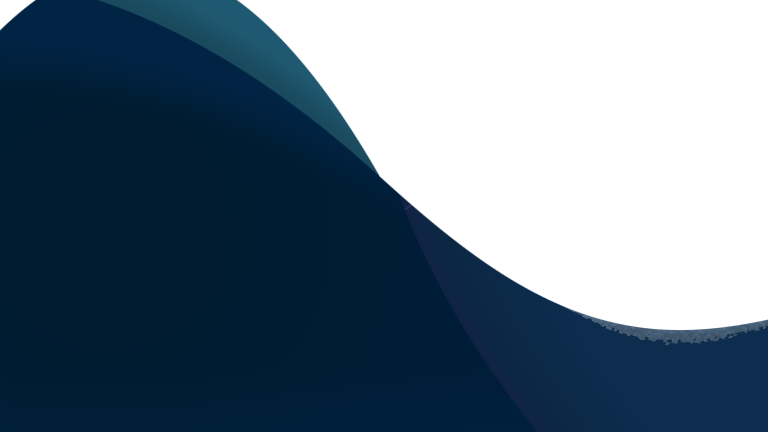
Write a WebGL 2 fragment shader that draws this background.

```glsl
#version 300 es
precision highp float;

#define DEEP vec3(0.0, 0.108, 0.200)
#define NAVY vec3(0.005, 0.142, 0.272)
#define FOLD vec3(0.050, 0.172, 0.305)
#define TEAL vec3(0.118, 0.335, 0.425)
#define FROST vec3(0.34, 0.44, 0.53)
#define CREASE vec3(0.30, 0.20, 0.32)
#define CROSSING vec2(0.880, 0.590)
#define VALLEY vec2(1.574, 0.236)
#define RING_RADIUS 0.099
#define GRAIN_SCALE 140.0
#define FROST_DEPTH 0.034

uniform vec2 u_resolution;
out vec4 outColor;

// Antialiased coverage of the region where d is positive
float cover(float d) {
  return clamp(0.5 + d / max(fwidth(d), 1e-5), 0.0, 1.0);
}

vec2 hash2(vec2 p) {
  vec3 q = fract(p.xyx * vec3(0.1031, 0.1030, 0.0973));
  q += dot(q, q.yzx + 33.33);
  return fract((q.xx + q.yz) * q.zy);
}

// Cellular noise: one random value per nearest feature point
float cellValue(vec2 p) {
  vec2 cell = floor(p);
  float nearest = 8.0, value = 0.0;
  for (int j = -1; j <= 1; j++) {
    for (int i = -1; i <= 1; i++) {
      vec2 id = cell + vec2(i, j);
      vec2 h = hash2(id);
      vec2 d = id + h - p;
      if (dot(d, d) < nearest) {
        nearest = dot(d, d);
        value = fract(h.x * 7.0 + h.y);
      }
    }
  }
  return value;
}

// Upper silhouette: a falling arc joined to a shallow valley
float silhouette(float x) {
  float t = x - CROSSING.x;
  float u = x - VALLEY.x;
  float arc = CROSSING.y - t * (1.75 + 1.55 * t);
  float valley = VALLEY.y + u * u * (0.68 - 0.40 * u - 0.46 * u * u);
  return t < 0.0 ? arc : valley;
}

// Lower edge of the teal ribbon
float ribbonEdge(float x) {
  float t = x - CROSSING.x;
  return CROSSING.y - t * (0.919 + 0.447 * t);
}

void main() {
  vec2 p = gl_FragCoord.xy / u_resolution.y;
  float top = silhouette(p.x);
  float depth = top - p.y;

  // Dark body with a soft blue band above and a dim hollow at the left
  float band = p.y - (0.845 - 0.05 * p.x - 0.28 * p.x * p.x);
  float hollow = exp(-3.5 * dot(p - vec2(0.25, 0.47), p - vec2(0.25, 0.47)));
  vec3 body = DEEP + vec3(0.0, 0.008, 0.022) * (1.0 - hollow);
  body -= vec3(0.0, 0.003, 0.020) * hollow;
  body += vec3(0.0, 0.008, 0.016) * smoothstep(0.16, 0.0, p.y);
  body = mix(body, NAVY, smoothstep(-0.07, 0.09, band));

  // Lighter fold sweeping to the right
  float foldDistance = p.x - (1.243 - 0.80 * p.y + 0.40 * p.y * p.y);
  float foldLight = smoothstep(0.0, 0.28, foldDistance);
  vec3 fold = mix(FOLD - vec3(0.008, 0.022, 0.046), FOLD, foldLight);
  fold += vec3(0.025, -0.012, 0.010) * exp(-foldDistance * foldDistance * 900.0);
  float foldMask = cover(foldDistance);
  vec3 color = mix(body, fold, foldMask);

  // Teal ribbon, shaded along its lower edge
  float ribbonDistance = p.y - ribbonEdge(p.x);
  vec3 ribbon = TEAL * (0.86 + 0.18 * smoothstep(0.0, 0.10, ribbonDistance));
  float ribbonMask = cover(ribbonDistance) * cover(CROSSING.x - p.x);
  color = mix(color, ribbon, ribbonMask);

  // Faint ring around the crossing, visible on both folds
  float ring = abs(length(p - vec2(0.892, 0.604)) - RING_RADIUS);
  float ringMask = 1.0 - smoothstep(0.0008, 0.0034, ring);
  color = mix(color, CREASE, ringMask * (0.55 * foldMask + 0.15 * ribbonMask));

  // Ragged frost beneath the valley rim
  float grain = cellValue(p * GRAIN_SCALE);
  float reach = smoothstep(1.27, 1.54, p.x) * (1.0 - 0.35 * smoothstep(1.58, 1.78, p.x));
  float thickness = FROST_DEPTH * reach * (0.62 + 0.45 * grain);
  float frost = smoothstep(-0.0015, 0.0015, thickness - depth) * smoothstep(0.0, 0.1, reach);
  vec3 frostColor = FROST * (0.82 + 0.20 * grain) * mix(1.05, 0.78, clamp(depth / FROST_DEPTH, 0.0, 1.0));
  color = mix(color, frostColor, frost * 0.85);

  // Open white area
  color = mix(color, vec3(1.0), cover(-depth));
  outColor = vec4(color, 1.0);
}
```
